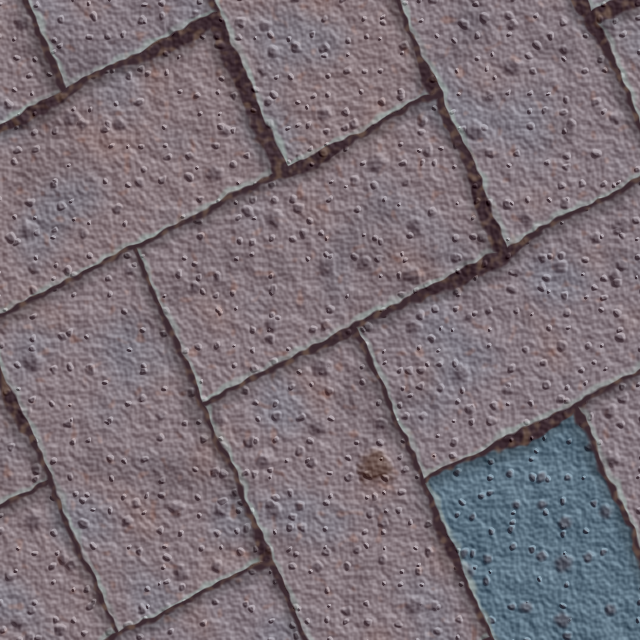
A Shadertoy shader for this texture:

```glsl
// Worn mauve herringbone brick paving, tilted, with dark joints, pale lit rims and pitted faces.

float hash(vec2 p) {
    vec3 q = fract(p.xyx * vec3(0.1031, 0.1030, 0.0973));
    q += dot(q, q.yzx + 33.33);
    return fract((q.x + q.y) * q.z);
}

vec2 gradientAt(vec2 cell) {
    float angle = 6.2832 * hash(cell + 57.0);
    return vec2(cos(angle), sin(angle));
}

// Gradient noise, roughly -0.7 to 0.7
float noise(vec2 p) {
    vec2 i = floor(p), f = p - i;
    vec2 s = f * f * f * (f * (f * 6.0 - 15.0) + 10.0);
    vec2 x = vec2(1, 0), y = vec2(0, 1);
    return mix(mix(dot(gradientAt(i), f), dot(gradientAt(i + x), f - x), s.x),
               mix(dot(gradientAt(i + y), f - y), dot(gradientAt(i + 1.0), f - 1.0), s.x), s.y);
}

// Scattered pits at three scales, 0 on the face and 1 at the deepest
float pits(vec2 p) {
    float depth = 0.0;
    vec2 ragged = p + 0.004 * vec2(noise(p * 75.0), noise(p * 75.0 + 40.0));
    for (int i = 0; i < 3; i++) {
        float scale = 13.0 + 11.0 * float(i);
        vec2 q = ragged * scale + 7.3 * float(i), cell = floor(q);
        vec2 centre = 0.3 + 0.4 * vec2(hash(cell + 11.0), hash(cell + 23.0));
        float radius = mix(0.10, 0.26, hash(cell + 5.0));
        float present = step(0.58, hash(cell + 91.0));
        depth = max(depth, present * smoothstep(radius, 0.3 * radius, length(q - cell - centre)));
    }
    return depth;
}

// One large chipped hollow
float chip(vec2 p) {
    float ragged = 0.014 * noise(p * 45.0) + 0.006 * noise(p * 110.0);
    return smoothstep(0.034, 0.014, length(p - vec2(0.587, 0.270)) + ragged);
}

float height(vec2 p) {
    return 0.20 * noise(p * 135.0) + 0.24 * noise(p * 62.0 + 9.0) + 0.30 * noise(p * 27.0)
         - 0.34 * pits(p) - 0.5 * chip(p);
}

void mainImage(out vec4 fragColor, in vec2 fragCoord) {
    vec2 p = fragCoord / iResolution.xy;

    // Tilted grid: x runs along the rising courses, y runs down, one unit is a brick width
    vec2 grid = inverse(mat2(0.2383, 0.1211, 0.1068, -0.2435)) * (p - vec2(0.210, 0.616));
    grid += 0.028 * vec2(noise(p * 13.0), noise(p * 13.0 + 31.0))
          + 0.018 * vec2(noise(p * 52.0), noise(p * 52.0 + 17.0));

    // Herringbone: cells 0 and 1 form a lying brick, cells 3 and 2 a standing one
    vec2 cell = floor(grid);
    float phase = mod(cell.x - cell.y + 0.5, 4.0);
    bool lying = phase < 2.0;
    vec2 size = lying ? vec2(2, 1) : vec2(1, 2);
    vec2 corner = cell;
    if (phase > 1.0 && phase < 2.0) corner.x -= 1.0;
    if (phase > 2.0 && phase < 3.0) corner.y -= 1.0;
    vec2 local = grid - corner;
    float tone = hash(corner + 71.0);

    // Upper and right edges lie in shadow, lower and left edges catch light
    float shadowEdge = min(local.y, size.x - local.x);
    float litEdge = min(local.x, size.y - local.y);

    // Brick face
    float blotch = noise(p * 6.0 + 3.0) + 0.6 * noise(p * 17.0);
    vec3 face = mix(vec3(0.52, 0.475, 0.505), vec3(0.44, 0.40, 0.43), smoothstep(0.0, 0.7, blotch));
    face = mix(face, vec3(0.55, 0.45, 0.44), 0.35 * tone + 0.4 * smoothstep(0.1, 0.6, noise(p * 11.0 + 60.0)));
    face = mix(face, vec3(0.48, 0.49, 0.54), 0.5 * smoothstep(0.0, 0.5, noise(p * 8.0 + 80.0)));
    bool blue = distance(corner, vec2(1, 2)) < 0.5;
    if (blue) face = vec3(0.36, 0.44, 0.50) + 0.05 * noise(p * 14.0);

    // Rust and dirt in the hollows
    float rust = smoothstep(0.25, 0.6, noise(p * 48.0 + 22.0));
    face = mix(face, vec3(0.57, 0.40, 0.35), blue ? 0.0 : 0.4 * rust);
    face = mix(face, vec3(0.33, 0.28, 0.31), 0.5 * pits(p));
    face = mix(face, vec3(0.36, 0.27, 0.24), 0.75 * chip(p));

    // Relief lit from the lower left
    float slope = height(p) - height(p - 0.003 * vec2(0.6, 0.8));
    face += clamp(slope, -0.2, 0.2) * vec3(0.95, 1.0, 1.0);

    // Pale worn rim, broken along its length
    float rimWidth = 0.045 + 0.04 * noise(p * 38.0);
    float rim = smoothstep(rimWidth, 0.4 * rimWidth, litEdge);
    rim *= clamp(0.62 + 0.7 * noise(p * 19.0 + 5.0), 0.15, 0.9);
    face = mix(face, vec3(0.60, 0.64, 0.63) + 0.5 * slope, rim);

    // Joint: thin in places, opening to wide gritty gaps in others
    float gap = mix(0.022, 0.085, smoothstep(0.0, 0.45, noise(p * 4.5 + 14.0) + 0.5 * (tone - 0.5)));
    gap += 0.018 * noise(p * 60.0);
    face *= mix(0.76, 1.0, smoothstep(0.0, 0.09, shadowEdge - gap));
    vec3 grit = mix(vec3(0.23, 0.165, 0.19), vec3(0.38, 0.30, 0.27), smoothstep(-0.1, 0.5, noise(p * 70.0)));
    grit += 0.5 * slope * smoothstep(0.03, 0.07, gap);
    float joint = max(1.0 - smoothstep(gap - 0.012, gap + 0.012, shadowEdge),
                      1.0 - smoothstep(0.0, 0.014, litEdge));

    fragColor = vec4(clamp(mix(face, grit, joint), 0.0, 1.0), 1.0);
}
```
